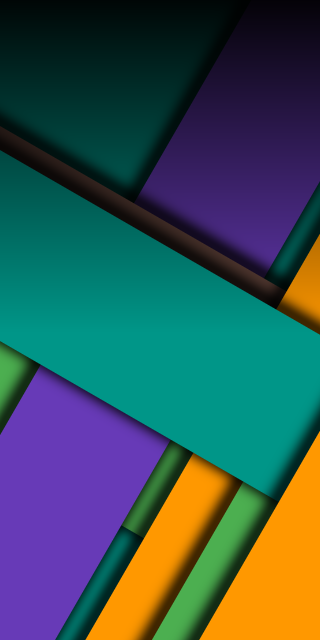
A Shadertoy shader for this background:

```glsl
// Overlapping diagonal paper strips with soft shadows, fading to black at the top.
#define TILT 0.5235988
#define SHADOW_SIZE 0.032
#define SHADOW_DEPTH 0.75
#define SHADOW_SHIFT vec2(-0.012, 0.012)
#define FADE_END 1.04
#define FAR 9.0

const vec3 TEAL   = vec3(0.000, 0.588, 0.533);
const vec3 PURPLE = vec3(0.404, 0.227, 0.718);
const vec3 ORANGE = vec3(1.000, 0.596, 0.000);
const vec3 GREEN  = vec3(0.298, 0.686, 0.314);
const vec3 BROWN  = vec3(0.365, 0.251, 0.216);

// Signed distance to the rectangle spanning two corners
float rectDistance(vec2 p, vec2 low, vec2 high) {
    vec2 d = abs(p - 0.5 * (low + high)) - 0.5 * (high - low);
    return length(max(d, 0.0)) + min(max(d.x, d.y), 0.0);
}

// Lays a sheet over the colour below, after darkening it with the sheet's shadow
void laySheet(inout vec3 color, vec2 p, vec2 low, vec2 high, vec3 paint) {
    float reach = max(rectDistance(p - SHADOW_SHIFT, low, high), 0.0) / SHADOW_SIZE;
    color *= 1.0 - SHADOW_DEPTH * exp(-reach * reach);
    float pixel = 2.0 / iResolution.y;
    float cover = clamp(0.5 - rectDistance(p, low, high) / pixel, 0.0, 1.0);
    color = mix(color, paint, cover);
}

void mainImage(out vec4 fragColor, in vec2 fragCoord) {
    // Canvas height is 2 units, measured down from the top left
    vec2 pos = vec2(fragCoord.x, iResolution.y - fragCoord.y) * 2.0 / iResolution.y;

    // Tilted frame: x runs down the wide band, y runs up along the strips
    float c = cos(TILT), s = sin(TILT);
    vec2 p = vec2(c * pos.x + s * pos.y, s * pos.x - c * pos.y);

    // Sheets from back to front
    vec3 color = TEAL;
    laySheet(color, p, vec2(-FAR, -1.232), vec2(FAR, -0.6), GREEN);
    laySheet(color, p, vec2(0.680, -FAR), vec2(1.149, FAR), PURPLE);
    laySheet(color, p, vec2(-FAR, -0.6), vec2(FAR, -0.341), BROWN);
    laySheet(color, p, vec2(1.231, -FAR), vec2(FAR, FAR), ORANGE);
    laySheet(color, p, vec2(1.411, -FAR), vec2(FAR, -0.6), GREEN);
    laySheet(color, p, vec2(-FAR, -0.923), vec2(FAR, -0.406), TEAL);
    laySheet(color, p, vec2(1.539, -FAR), vec2(FAR, FAR), ORANGE);

    // Darkness falling from the top edge
    color *= mix(0.04, 1.0, clamp(pos.y / FADE_END, 0.0, 1.0));
    fragColor = vec4(color, 1.0);
}
```
